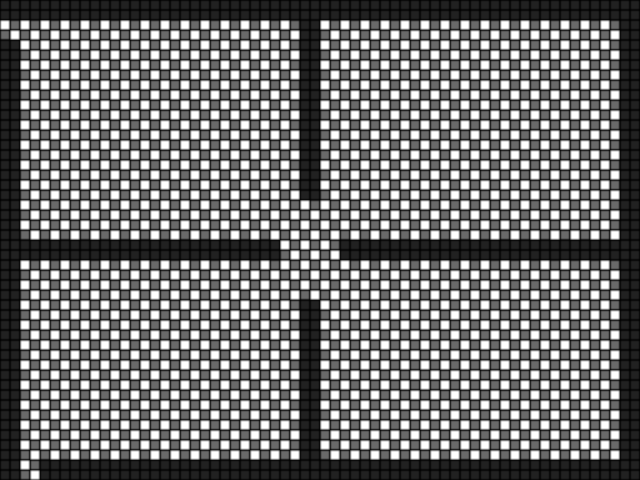
Reproduce this pattern procedurally as a WebGL 1 fragment shader.

```glsl
precision highp float;

uniform vec2 u_resolution;

const vec2 GRID = vec2(64.0, 48.0);
const vec2 FLOOR_MIN = vec2(2.0, 2.0);     // in cells, from the top left
const vec2 FLOOR_MAX = vec2(62.0, 46.0);
const vec2 WALL_MIN = vec2(30.0, 24.0);    // crossing of the inner walls
const vec2 WALL_MAX = vec2(32.0, 26.0);
const vec2 GAP_MIN = vec2(28.0, 20.0);     // openings around the crossing
const vec2 GAP_MAX = vec2(34.0, 30.0);
const vec2 LEFT_DOOR = vec2(0.0, 2.0);
const vec2 BOTTOM_DOOR = vec2(2.0, 46.0);
const float DOOR_SIZE = 2.0;
const float RIM_WIDTH = 0.125;             // fraction of a cell

const vec3 WHITE_TILE = vec3(0.995);
const vec3 GRAY_TILE = vec3(0.414);
const vec3 WALL_TILE = vec3(0.13);
const float WHITE_RIM = 0.49;              // rim brightness over tile brightness
const float GRAY_RIM = 0.33;
const float WALL_RIM = 0.32;

// 1 when the cell lies in the half-open box
float inBox(vec2 cell, vec2 low, vec2 high) {
  vec2 inside = step(low, cell) * (1.0 - step(high, cell));
  return inside.x * inside.y;
}

// 1 on walkable floor, 0 on walls
float floorMask(vec2 cell) {
  float room = inBox(cell, FLOOR_MIN, FLOOR_MAX);
  vec2 onWall = step(WALL_MIN, cell) * (1.0 - step(WALL_MAX, cell));
  vec2 inGap = step(GAP_MIN, cell) * (1.0 - step(GAP_MAX, cell));
  float wall = max(onWall.x * (1.0 - inGap.y), onWall.y * (1.0 - inGap.x));
  float doors = max(inBox(cell, LEFT_DOOR, LEFT_DOOR + DOOR_SIZE),
                    inBox(cell, BOTTOM_DOOR, BOTTOM_DOOR + DOOR_SIZE));
  return max(room * (1.0 - wall), doors);
}

void main() {
  vec2 uv = gl_FragCoord.xy / u_resolution;
  vec2 gridPos = vec2(uv.x, 1.0 - uv.y) * GRID;
  vec2 cell = floor(gridPos);
  vec2 local = gridPos - cell;

  // Checkered floor and plain walls
  float odd = mod(cell.x + cell.y, 2.0);
  float walkable = floorMask(cell);
  vec3 tile = mix(WALL_TILE, mix(WHITE_TILE, GRAY_TILE, odd), walkable);
  float rim = mix(WALL_RIM, mix(WHITE_RIM, GRAY_RIM, odd), walkable);

  // Darkened rims, smoothed over one pixel
  vec2 edgeDistance = min(local, 1.0 - local);
  vec2 pixelSize = GRID / u_resolution;
  vec2 body = clamp((edgeDistance - RIM_WIDTH) / pixelSize + 0.5, 0.0, 1.0);
  vec2 shade = mix(vec2(rim), vec2(1.0), body);

  gl_FragColor = vec4(tile * shade.x * shade.y, 1.0);
}
```
